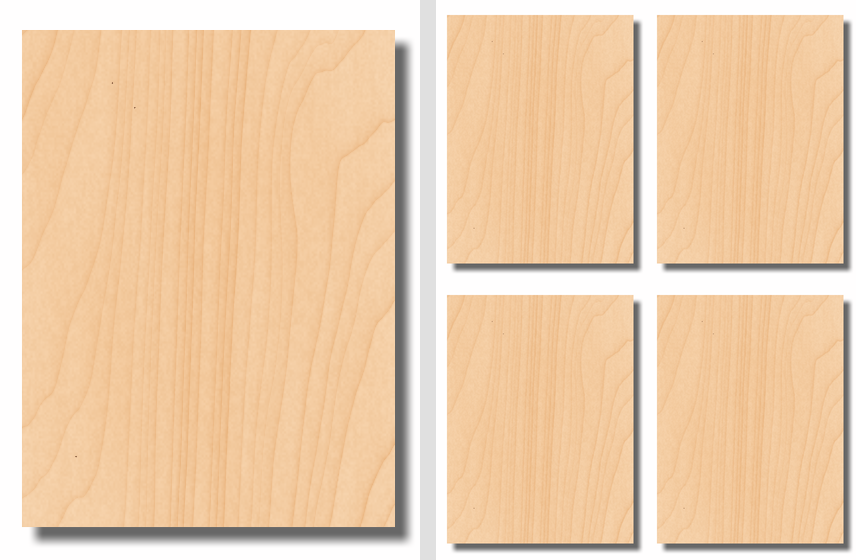
Left, the tile; right, the same tile 2 across and 2 down.
This texture is drawn by a WebGL 1 fragment shader. Its source:

```glsl
precision highp float;
// Pale maple board with fine growth rings, lying on white with a soft drop shadow.
uniform vec2 u_resolution;

// Layout in canvas heights (canvas is 0.75 x 1)
const vec2 BOARD_LO = vec2(0.039, 0.0586);
const vec2 BOARD_HI = vec2(0.7055, 0.9466);
const vec2 SHADOW_LO = vec2(0.064, 0.0345);
const vec2 SHADOW_HI = vec2(0.7285, 0.922);
const float BOARD_EDGE = 0.0008;
const float SHADOW_BLUR = 0.0145;

// Colours
const vec3 PAPER = vec3(1.0, 0.995, 0.995);
const vec3 SHADOW = vec3(0.405);
const vec3 SAPWOOD = vec3(0.962, 0.824, 0.672);
const vec3 HONEY = vec3(0.945, 0.755, 0.555);
const vec3 RING = vec3(0.900, 0.665, 0.435);
const vec3 FLECK = vec3(0.50, 0.33, 0.22);

// Grain, in board widths
const float JAG = 0.12;
const float RING_WIDTH = 0.0055;
const float RING_FADE = 0.035;
const float RING_EDGE = 0.0022;
const float RING_CONTRAST = 0.62;
const float SPECKLE = 0.05;
const float FLECK_CHANCE = 0.012;

float hash(vec2 p) {
  return fract(sin(dot(p, vec2(127.1, 311.7))) * 43758.5453);
}

// Value noise with a whole number of cells across uv 0..1, so it wraps
float noise(vec2 uv, vec2 cells) {
  vec2 p = uv * cells;
  vec2 i = floor(p);
  vec2 f = p - i;
  f = f * f * (3.0 - 2.0 * f);
  vec2 a = mod(i, cells);
  vec2 b = mod(i + 1.0, cells);
  return mix(mix(hash(a), hash(vec2(b.x, a.y)), f.x),
             mix(hash(vec2(a.x, b.y)), hash(b), f.x), f.y);
}

float softBox(vec2 p, vec2 lo, vec2 hi, float blur) {
  vec2 s = smoothstep(lo - blur, lo + blur, p)
         * (1.0 - smoothstep(hi - blur, hi + blur, p));
  return s.x * s.y;
}

// Ring count: dense and upright in the middle, leaning and jagged at the sides
float ringField(vec2 q) {
  float jag = 0.6 * noise(q, vec2(9.0, 3.0)) + 0.3 * noise(q, vec2(24.0, 6.0))
            + 0.08 * noise(q, vec2(60.0, 16.0)) - 0.5;
  float height = q.y + JAG * jag;
  float across = 4.0 * q.x + 11.0 * smoothstep(0.20, 0.66, q.x)
               + 7.0 * smoothstep(0.5, 1.0, q.x);
  float lean = mix(5.0, 2.0, smoothstep(0.0, 0.4, q.x))
             + 4.0 * smoothstep(0.5, 0.95, q.x);
  vec2 swell = (vec2(q.x, height) - vec2(0.76, 0.78)) / vec2(0.11, 0.17);
  float f = across - lean * height + 1.7 * exp(-dot(swell, swell))
          + 0.7 * noise(q, vec2(5.0, 2.0)) + 0.25 * noise(q, vec2(16.0, 5.0));
  return f + 0.35 * sin(1.7 * f);
}

float ringStrength(float id) {
  return mix(0.4, 1.0, hash(vec2(id, 7.0)));
}

// Each ring darkens slowly, then ends at a sharper edge
float ringTone(vec2 q) {
  float e = 0.002;
  float f = ringField(q);
  vec2 slope = vec2(ringField(q + vec2(e, 0.0)) - f,
                    0.75 * (ringField(q + vec2(0.0, e)) - f)) / e;
  float density = max(length(slope), 2.0);
  float id = floor(f);
  float past = (f - id) / density;
  float ahead = (1.0 - f + id) / density;
  float rise = 0.6 * exp(-ahead / RING_WIDTH) + 0.4 * exp(-ahead / RING_FADE);
  float fall = exp(-past / RING_EDGE);
  return max(rise * ringStrength(id + 1.0), fall * ringStrength(id));
}

vec3 wood(vec2 q) {
  // Broad tint, warmer towards the upper left
  float tint = 0.65 * noise(q, vec2(4.0, 3.0)) + 0.35 * noise(q, vec2(22.0, 4.0));
  tint = 0.55 * tint + 0.25 * smoothstep(0.5, 0.0, q.x) * q.y;
  vec3 c = mix(SAPWOOD, HONEY, tint);
  c = mix(c, RING, RING_CONTRAST * ringTone(q));

  // Pores and short fibres
  float grain = 0.6 * noise(q, vec2(190.0, 210.0))
              + 0.4 * noise(q, vec2(120.0, 55.0)) - 0.5;
  c += SPECKLE * grain * vec3(0.5, 0.9, 1.3);

  // Rare dark flecks
  vec2 cell = q * vec2(18.0, 24.0);
  vec2 id = floor(cell);
  vec2 spot = 0.2 + 0.6 * vec2(hash(id + 3.1), hash(id + 8.7));
  float dotMask = 1.0 - smoothstep(0.02, 0.06, length(fract(cell) - spot));
  return mix(c, FLECK, 0.8 * dotMask * step(hash(id + 15.3), FLECK_CHANCE));
}

void main() {
  vec2 p = gl_FragCoord.xy / u_resolution * vec2(0.75, 1.0);
  vec2 q = (p - BOARD_LO) / (BOARD_HI - BOARD_LO);
  vec3 c = mix(PAPER, SHADOW, softBox(p, SHADOW_LO, SHADOW_HI, SHADOW_BLUR));
  c = mix(c, wood(q), softBox(p, BOARD_LO, BOARD_HI, BOARD_EDGE));
  gl_FragColor = vec4(c, 1.0);
}
```
